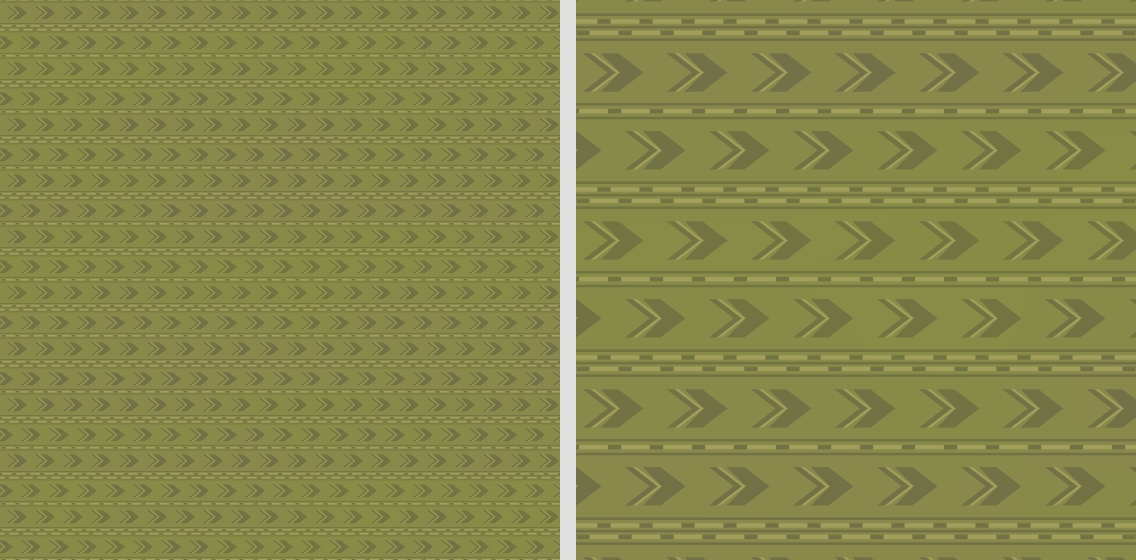
Left: the whole. Right: its middle third, enlarged.
Write a Shadertoy shader that draws this pattern.

```glsl
const float CELLS = 20.0;              // chevrons across; two rows per vertical repeat
const vec3 GROUND_GREEN = vec3(0.526, 0.552, 0.268);
const vec3 GROUND_OLIVE = vec3(0.535, 0.533, 0.300);
const vec3 INK_GREEN = vec3(0.450, 0.460, 0.250);
const vec3 INK_OLIVE = vec3(0.446, 0.440, 0.284);
const vec3 LIGHT = vec3(0.632, 0.622, 0.358);
const float TINT_RANGE = 0.82;

// All lengths below are in cells
const vec2 ROW_HEIGHT = vec2(0.456, 1.53);   // chevron row centres, from the top
const vec2 TIP_X = vec2(0.969, 0.469);       // tip position in each row
const float HALF_HEIGHT = 0.228;
const float SLOPE = 1.3;
const float ARM_WIDTH = 0.280;
const float ARM_TAPER = 0.30;
const vec2 GLINT_SPAN = vec2(0.285, 0.325);
const vec2 THIN_SPAN = vec2(0.335, 0.425);

const float DOUBLE_BAND = 0.99;
const float SINGLE_BAND = 1.99;
const float DOUBLE_EDGE = 0.148;
const float SINGLE_EDGE = 0.082;
const float STRIPE_OFFSET = 0.068;
const float STRIPE_HALF = 0.026;
const float EDGE_HALF = 0.015;
const float DASH_PERIOD = 0.5;
const float DASH_GAP = 0.16;

float hash(vec2 p) {
    vec3 q = fract(vec3(p.xyx) * 0.1031);
    q += dot(q, q.yzx + 33.33);
    return fract((q.x + q.y) * q.z);
}

float valueNoise(vec2 p) {
    vec2 i = floor(p), f = fract(p);
    f = f * f * (3.0 - 2.0 * f);
    return mix(mix(hash(i), hash(i + vec2(1, 0)), f.x),
               mix(hash(i + vec2(0, 1)), hash(i + vec2(1, 1)), f.x), f.y);
}

// Share of a pixel at x that lies between lo and hi
float coverage(float x, float lo, float hi, float pixel) {
    return clamp(min(hi, x + 0.5 * pixel) - max(lo, x - 0.5 * pixel), 0.0, pixel) / pixel;
}

float line(float d, float halfWidth, float pixel) {
    return coverage(d, -halfWidth, halfWidth, pixel);
}

// Signed vertical distance, wrapped over the two-cell repeat
float wrapped(float y, float centre) {
    return mod(y - centre + 1.0, 2.0) - 1.0;
}

// x: dark ink, y: light glint
vec2 chevron(float x, float y, float tip, float pixel) {
    float rise = abs(y);
    float behind = fract(tip - x + 0.1) - 0.1 - SLOPE * rise;
    float armEnd = ARM_WIDTH - ARM_TAPER * rise;
    float soft = pixel * 1.2;
    float ink = coverage(behind, 0.0, armEnd, soft)
              + coverage(behind, THIN_SPAN.x, THIN_SPAN.y, soft);
    float glint = coverage(behind, GLINT_SPAN.x, GLINT_SPAN.y, soft);
    return vec2(ink, glint) * line(y, HALF_HEIGHT, pixel);
}

// Dashed stripe; x: dark gaps, y: light dashes
vec2 dashedStripe(float x, float d, float shift, float pixel) {
    float along = (fract(x / DASH_PERIOD + shift) - 0.5) * DASH_PERIOD;
    float gap = line(along, 0.5 * DASH_GAP, pixel);
    return vec2(gap, 1.0 - gap) * line(d, STRIPE_HALF, pixel);
}

void mainImage(out vec4 fragColor, in vec2 fragCoord) {
    float pixel = CELLS / iResolution.y;
    vec2 p = fragCoord * pixel;
    p.y = CELLS - p.y;

    // Chevron rows
    vec2 marks = vec2(0.0);
    for (int i = 0; i < 2; i++)
        marks += chevron(p.x, wrapped(p.y, ROW_HEIGHT[i]), TIP_X[i], pixel);

    // Dashed bands with thin dark borders
    float dDouble = wrapped(p.y, DOUBLE_BAND);
    float dSingle = wrapped(p.y, SINGLE_BAND);
    marks += dashedStripe(p.x, dDouble - STRIPE_OFFSET, 0.0, pixel);
    marks += dashedStripe(p.x, dDouble + STRIPE_OFFSET, 0.5, pixel);
    marks += dashedStripe(p.x, dSingle, 0.25, pixel);
    marks.x += line(abs(dDouble) - DOUBLE_EDGE, EDGE_HALF, pixel)
             + line(abs(dSingle) - SINGLE_EDGE, EDGE_HALF, pixel)
             + line(dDouble, EDGE_HALF, pixel);
    marks = clamp(marks, 0.0, 1.0);

    // Uneven dye: one tone per row, with soft drift along it
    float row = floor(p.y + 0.01);
    float drift = valueNoise(p * vec2(0.45, 0.7) + 7.0);
    float tint = smoothstep(0.0, 1.0, 0.5 * hash(vec2(row, 3.0)) + 0.5 * drift);
    tint = mix(0.5, tint, TINT_RANGE);

    vec3 color = mix(GROUND_GREEN, GROUND_OLIVE, tint);
    color = mix(color, mix(INK_GREEN, INK_OLIVE, tint), marks.x);
    color = mix(color, LIGHT, marks.y);
    fragColor = vec4(color, 1.0);
}
```
